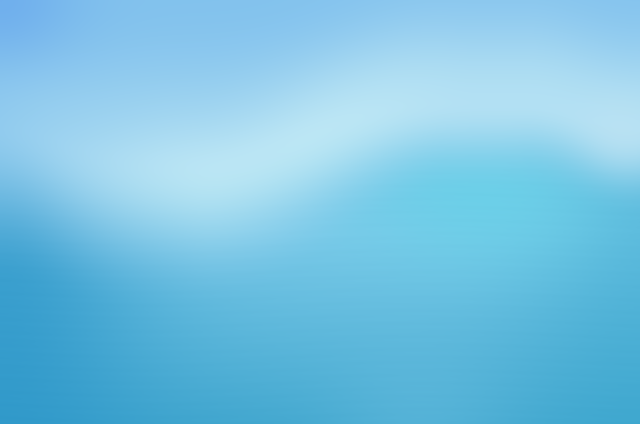
This background is drawn by a WebGL 2 fragment shader. Its source:

```glsl
#version 300 es
precision highp float;
// Soft blue backdrop: pale sky and a curved band of mist over a turquoise sea.
uniform vec2 u_resolution;
out vec4 fragColor;

// Colours
const vec3 SKY_LOW = vec3(0.55, 0.785, 0.93);
const vec3 SKY_TOP = vec3(0.51, 0.76, 0.93);
const vec3 SKY_CORNER = vec3(0.42, 0.67, 0.93);
const vec3 MIST = vec3(0.75, 0.91, 0.96);
const vec3 SEA_SHALLOW = vec3(0.48, 0.79, 0.91);
const vec3 SEA_DEEP = vec3(0.26, 0.655, 0.81);
const vec3 SEA_LEFT = vec3(0.17, 0.585, 0.785);
const vec3 SEA_RIGHT = vec3(0.23, 0.655, 0.81);
const vec3 TURQUOISE = vec3(0.42, 0.815, 0.91);
const vec3 HAZE = vec3(0.74, 0.885, 0.95);

// Layout, as fractions of the canvas
const float SHORE_LOW = 0.45;
const float SHORE_RISE = 0.20;
const float MIST_HEIGHT = 0.10;
const float MIST_SPREAD = 0.20;
const float SHALLOW_LEVEL = 0.45;
const float EDGE_WIDTH = 0.19;
const float RIPPLE = 0.0025;

// Elliptical falloff, 1 at the centre
float glow(vec2 p, vec2 center, vec2 radius) {
  vec2 q = (p - center) / radius;
  return exp(-dot(q, q));
}

float bell(float x, float width) {
  return exp(-x * x / (width * width));
}

// Height of the soft boundary between sky and sea
float shoreHeight(float x) {
  float rise = SHORE_RISE * smoothstep(0.3, 0.7, x);
  float leftLift = 0.07 * bell(x, 0.12);
  float rightDrop = 0.06 * smoothstep(0.82, 1.0, x);
  return SHORE_LOW + rise + leftLift - rightDrop;
}

vec3 skyColor(vec2 p, float above) {
  vec3 color = mix(SKY_LOW, SKY_TOP, smoothstep(0.75, 1.0, p.y));
  float across = smoothstep(-0.1, 0.35, p.x) * mix(1.0, 0.75, smoothstep(0.45, 0.75, p.x));
  color = mix(color, MIST, across * bell(above - MIST_HEIGHT, MIST_SPREAD));
  return mix(color, SKY_CORNER, 0.8 * glow(p, vec2(0.0, 1.0), vec2(0.12, 0.15)));
}

vec3 seaColor(vec2 p) {
  vec3 color = mix(SEA_DEEP, SEA_SHALLOW, clamp(p.y / SHALLOW_LEVEL, 0.0, 1.0));
  color = mix(color, SEA_LEFT, 0.78 * bell(p.x, 0.23));
  color = mix(color, SEA_RIGHT, 0.5 * bell(p.x - 1.0, 0.2));
  color = mix(color, SEA_SHALLOW, 0.3 * glow(p, vec2(0.66, 0.0), vec2(0.16, 0.2)));
  color = mix(color, TURQUOISE, 0.9 * glow(p, vec2(0.76, 0.54), vec2(0.2, 0.18)));
  // Faint horizontal streaks from layered sines
  float streaks = sin(p.y * 310.0 + 3.0 * sin(p.x * 7.0)) * sin(p.y * 97.0 + p.x * 11.0);
  return color + RIPPLE * streaks;
}

void main() {
  vec2 p = gl_FragCoord.xy / u_resolution;
  float above = p.y - shoreHeight(p.x);
  float width = mix(EDGE_WIDTH, 0.11, smoothstep(0.4, 0.7, p.x));

  // Blend sea into sky, then lay the small haze at the right
  vec3 color = mix(seaColor(p), skyColor(p, above), smoothstep(-width, width, above));
  color = mix(color, HAZE, 0.55 * glow(p, vec2(0.97, 0.69), vec2(0.06, 0.09)));
  fragColor = vec4(color, 1.0);
}
```
